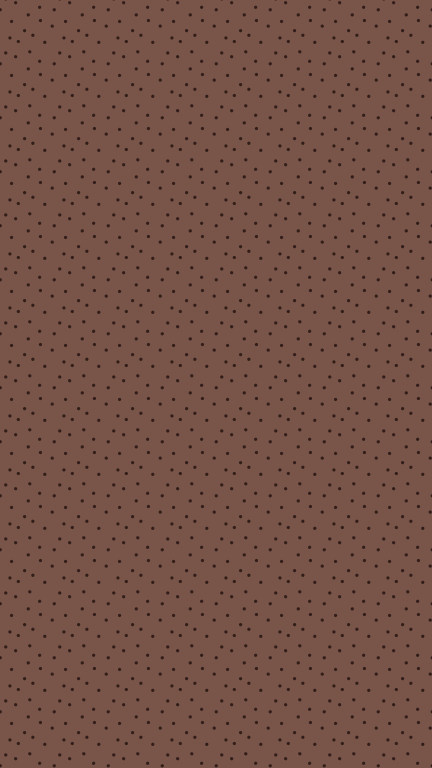
Reproduce this pattern procedurally as a Shadertoy shader.

```glsl
// Small dark round dots, loosely scattered in a repeating tile on warm brown.

#define TILES_ACROSS 8.0    // repeats across the canvas width
#define DOTS 14             // dots in one tile
#define LATTICE_STEP 4.0    // rows climbed from one dot to the next
#define JITTER 0.12         // wander of each dot, in tiles
#define DOT_RADIUS 0.0295   // in tiles
#define GROUND_COLOR vec3(0.472, 0.332, 0.282)
#define DOT_COLOR vec3(0.195, 0.115, 0.100)

// Two repeatable random values in 0..1
vec2 hash2(float n) {
    return fract(sin(vec2(n * 12.9898 + 1.7, n * 78.233 + 4.1)) * 4375.85);
}

// Centre of a dot: an even slanted lattice, loosened by the hash
vec2 dotCenter(float index) {
    vec2 lattice = vec2(index, index * LATTICE_STEP) / float(DOTS);
    return lattice + (hash2(index + 1.0) - 0.5) * JITTER;
}

// Distance to the nearest dot centre, wrapping around the tile edges
float nearestDot(vec2 p) {
    float nearest = 1.0;
    for (int i = 0; i < DOTS; i++) {
        vec2 offset = fract(p - dotCenter(float(i)) + 0.5) - 0.5;
        nearest = min(nearest, length(offset));
    }
    return nearest;
}

void mainImage(out vec4 fragColor, in vec2 fragCoord) {
    float pixel = TILES_ACROSS / iResolution.x;
    vec2 p = fragCoord * pixel;

    // Edge one pixel wide
    float coverage = clamp(0.5 + (DOT_RADIUS - nearestDot(p)) / pixel, 0.0, 1.0);
    fragColor = vec4(mix(GROUND_COLOR, DOT_COLOR, coverage), 1.0);
}
```
